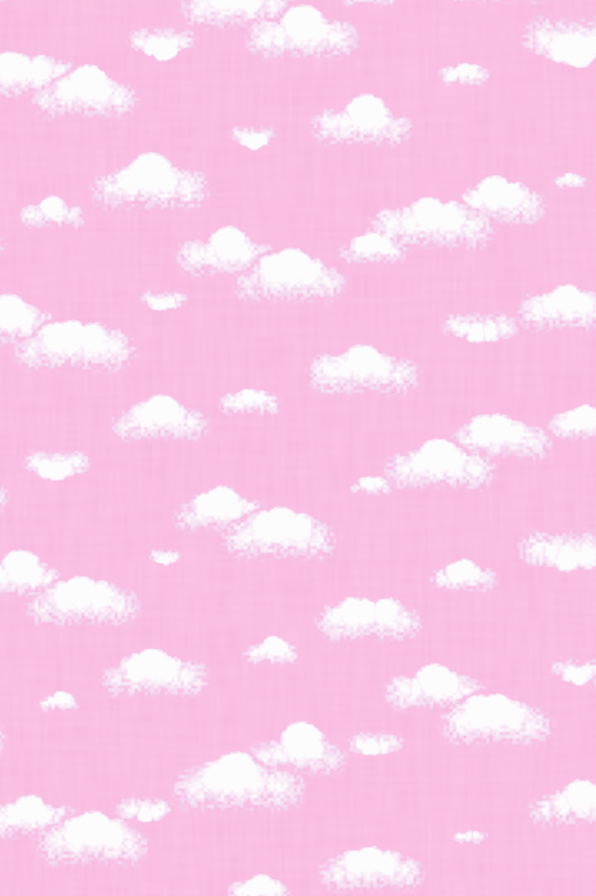
Give the GLSL for this pattern, as a Shadertoy shader.

```glsl
// Pink woven cloth scattered with small white stippled clouds.
// A sheared, jittered grid alternates overlapping pairs, single clouds and wisps;
// each cloud is a row of round puffs, clear on top and dotted at base and sides.

const vec3 CLOTH_PINK = vec3(0.98, 0.75, 0.89);
const vec3 LILAC_HAZE = vec3(0.957, 0.81, 0.93);
const vec3 CLOUD_WHITE = vec3(0.992, 0.99, 0.992);
const vec2 CELL_SIZE = vec2(0.117, 0.140);   // in canvas heights
const float COLUMN_DROP = 0.25;              // shear per column, in cells

float hash(vec2 p) {
    vec3 q = fract(vec3(p.xyx) * 0.1031);
    q += dot(q, q.yzx + 33.33);
    return fract((q.x + q.y) * q.z);
}

float valueNoise(vec2 p) {
    vec2 cell = floor(p), f = fract(p);
    f = f * f * (3.0 - 2.0 * f);
    float low = mix(hash(cell), hash(cell + vec2(1, 0)), f.x);
    float high = mix(hash(cell + vec2(0, 1)), hash(cell + vec2(1, 1)), f.x);
    return mix(low, high, f.y);
}

// Distance to a row of five puffs about two units wide, tallest near the middle.
float puffDistance(vec2 q, vec2 seed) {
    float d = 10.0;
    for (int i = 0; i < 5; i++) {
        float k = float(i);
        float vary = hash(seed + vec2(k * 7.0, 3.0)) - 0.5;
        float x = (k - 2.0) * 0.34 + vary * 0.14;
        float radius = 0.43 - 0.22 * abs(x) + vary * 0.12;
        vec2 center = vec2(x, 0.09 - 0.28 * abs(x) + vary * 0.10);
        d = min(d, length(q - center) - radius);
    }
    return d;
}

// x: paint density, y: distance to the outline in canvas heights.
vec2 cloud(vec2 p, float size, float flip, vec2 seed) {
    vec2 q = p / size * vec2(1.0, flip);
    float d = puffDistance(q, seed);
    float softness = clamp(0.38 - 1.3 * q.y + 0.55 * q.x * q.x, 0.0, 1.0);
    float blur = 0.002 / size;
    float outer = 0.24 * softness + blur;
    float inner = mix(0.05, 0.48, softness) + blur;
    return vec2(smoothstep(-outer, inner, -d), d * size);
}

// A front cloud overlapping a rear one, parted by a thin pink gap.
float cloudPair(vec2 p, vec2 seed) {
    float side = hash(seed + 21.0) < 0.5 ? -1.0 : 1.0;
    vec2 reach = vec2(side * 0.035, mix(0.011, 0.020, hash(seed + 22.0)));
    float frontSize = mix(0.055, 0.069, hash(seed + 23.0));
    float rearSize = mix(0.048, 0.062, hash(seed + 24.0));
    vec2 front = cloud(p + reach, frontSize, 1.0, seed + 31.0);
    vec2 rear = cloud(p - reach, rearSize, 1.0, seed + 57.0);
    return max(front.x, rear.x * smoothstep(0.0, 0.008, front.y));
}

// The parity of the cell decides between pair, single cloud and wisp.
float cellDensity(vec2 p, vec2 cell) {
    vec2 seed = cell + 40.0;
    vec2 jitter = vec2(hash(seed + 5.0), hash(seed + 11.0)) - 0.5;
    vec2 center = cell + 0.5 + jitter * vec2(0.22, 0.18);
    center.y += COLUMN_DROP * cell.x;
    vec2 local = p - center * CELL_SIZE;

    vec2 parity = mod(cell, 2.0);
    if (parity.x + parity.y < 0.5) return cloudPair(local, seed);
    float pick = hash(seed + 13.0);
    float size = parity.x * parity.y > 0.5 ? mix(0.052, 0.062, pick)
                                           : mix(0.016, 0.038, pick);
    float flip = hash(seed + 17.0) < 0.25 ? -1.0 : 1.0;
    return cloud(local, size, flip, seed).x;
}

float skyDensity(vec2 p) {
    vec2 grid = p / CELL_SIZE;
    float density = 0.0;
    for (int i = -1; i <= 1; i++) {
        float column = floor(grid.x) + float(i);
        float row = floor(grid.y - COLUMN_DROP * column);
        for (int j = -1; j <= 1; j++)
            density = max(density, cellDensity(p, vec2(column, row + float(j))));
    }
    return density;
}

// Turns a smooth density into fine soft dots; full paint stays solid.
float stipple(vec2 p, float density) {
    float grain = valueNoise(p * 270.0 + 60.0) - 0.5;
    float spread = 4.0 * density * (1.0 - density);
    return clamp(density + 0.75 * spread * grain, 0.0, 1.0);
}

// Faint upright and level threads, centred on zero.
float weave(vec2 p) {
    float upright = valueNoise(p * vec2(250.0, 28.0) + 9.0);
    float level = valueNoise(p * vec2(24.0, 230.0) + 71.0);
    return 0.6 * upright + 0.4 * level - 0.5;
}

void mainImage(out vec4 fragColor, in vec2 fragCoord) {
    vec2 p = fragCoord / iResolution.y;
    float paint = stipple(p, skyDensity(p));

    vec3 color = CLOTH_PINK + weave(p) * vec3(0.010, 0.034, 0.018);
    color = mix(color, LILAC_HAZE, smoothstep(0.0, 0.3, paint));
    color = mix(color, CLOUD_WHITE, clamp((paint - 0.15) / 0.8, 0.0, 1.0));
    fragColor = vec4(color, 1.0);
}
```
